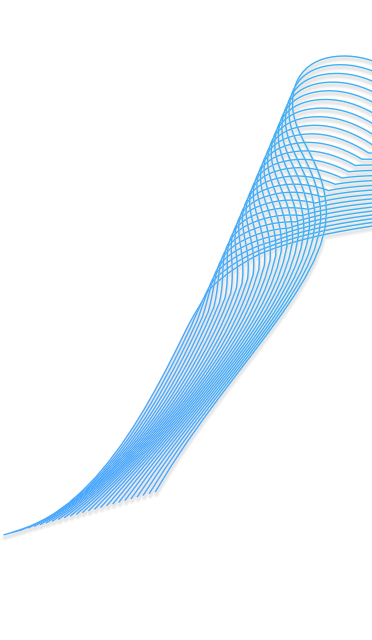
Give the GLSL for this background, as a Shadertoy shader.

```glsl
const int LINES = 26;
const int SPANS = 5;
const int STEPS = 14;
const float HALF_WIDTH = 0.0011;
const float SHADOW_BLUR = 0.0062;
const float SHADOW_STRENGTH = 0.16;
const vec2 SHADOW_OFFSET = vec2(0.001, -0.0045);
const vec3 PAPER = vec3(1.0);
const vec3 SHADOW_COLOR = vec3(0.42, 0.38, 0.38);
const vec3 BLUE = vec3(0.29, 0.66, 1.0);
const vec3 CYAN = vec3(0.23, 0.70, 0.95);

// Chained cubic control points of the two edge curves, in canvas heights
const vec2 OUTER[16] = vec2[16](
    vec2(0.243, 0.232), vec2(0.352, 0.419), vec2(0.510, 0.556),
    vec2(0.510, 0.667), vec2(0.510, 0.745), vec2(0.457, 0.785),
    vec2(0.457, 0.837), vec2(0.457, 0.888), vec2(0.490, 0.9125),
    vec2(0.538, 0.9125), vec2(0.582, 0.9125), vec2(0.627, 0.889),
    vec2(0.670, 0.849), vec2(0.691, 0.834), vec2(0.710, 0.819),
    vec2(0.731, 0.804));
const vec2 INNER[16] = vec2[16](
    vec2(0.0065, 0.1645), vec2(0.136, 0.191), vec2(0.219, 0.337),
    vec2(0.290, 0.483), vec2(0.300, 0.504), vec2(0.311, 0.520),
    vec2(0.3185, 0.534), vec2(0.329, 0.5535), vec2(0.342, 0.561),
    vec2(0.355, 0.572), vec2(0.372, 0.584), vec2(0.389, 0.595),
    vec2(0.409, 0.6045), vec2(0.470, 0.629), vec2(0.535, 0.640),
    vec2(0.6005, 0.6495));

float segmentDistance(vec2 p, vec2 a, vec2 b) {
    vec2 ap = p - a;
    vec2 ab = b - a;
    return length(ap - ab * clamp(dot(ap, ab) / dot(ab, ab), 0.0, 1.0));
}

vec2 cubic(vec2 a, vec2 b, vec2 c, vec2 d, float t) {
    float s = 1.0 - t;
    return s * s * (s * a + 3.0 * t * b) + t * t * (3.0 * s * c + t * d);
}

// Nearest distance to the blended lines (x) and to their shadows (y)
vec2 ribbonDistance(vec2 p) {
    vec2 nearest = vec2(1.0);
    float margin = SHADOW_BLUR + length(SHADOW_OFFSET);
    for (int i = 0; i < LINES; i++) {
        float blend = float(i) / float(LINES - 1);
        for (int j = 0; j < SPANS; j++) {
            int k = 3 * j;
            vec2 a = mix(OUTER[k], INNER[k], blend);
            vec2 b = mix(OUTER[k + 1], INNER[k + 1], blend);
            vec2 c = mix(OUTER[k + 2], INNER[k + 2], blend);
            vec2 d = mix(OUTER[k + 3], INNER[k + 3], blend);

            // Skip spans whose control box is out of reach
            vec2 low = min(min(a, b), min(c, d)) - margin;
            vec2 high = max(max(a, b), max(c, d)) + margin;
            if (any(lessThan(p, low)) || any(greaterThan(p, high))) continue;

            vec2 start = a;
            for (int n = 1; n <= STEPS; n++) {
                vec2 end = cubic(a, b, c, d, float(n) / float(STEPS));
                nearest.x = min(nearest.x, segmentDistance(p, start, end));
                nearest.y = min(nearest.y,
                    segmentDistance(p - SHADOW_OFFSET, start, end));
                start = end;
            }
        }
    }
    return nearest;
}

void mainImage(out vec4 fragColor, in vec2 fragCoord) {
    float pixel = 1.0 / iResolution.y;
    vec2 p = fragCoord * pixel;
    vec2 dist = ribbonDistance(p);

    // Soft shadow below, crisp gradient lines on top
    float shadow = SHADOW_STRENGTH * (1.0 - smoothstep(0.0, SHADOW_BLUR, dist.y));
    float line = clamp((HALF_WIDTH - dist.x) / pixel + 0.5, 0.0, 1.0);
    vec3 lineColor = mix(BLUE, CYAN, smoothstep(0.2, 0.6, p.x));
    vec3 color = mix(PAPER, SHADOW_COLOR, shadow);
    fragColor = vec4(mix(color, lineColor, line), 1.0);
}
```
